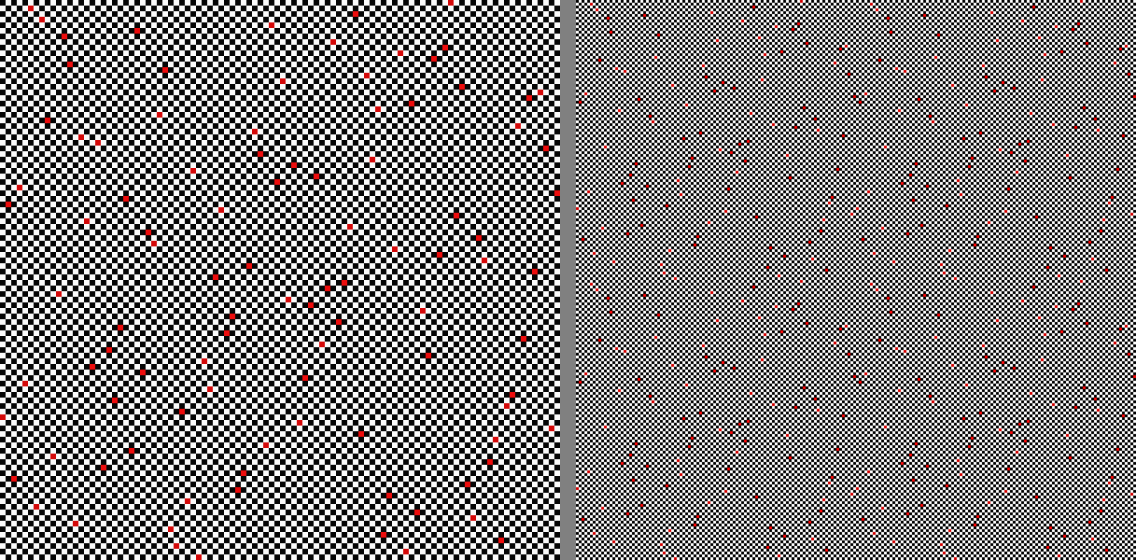
Left, the tile; right, the same tile 2 across and 2 down.
Reproduce this pattern procedurally as a three.js fragment shader.

```glsl
// A fine black and white checkerboard of 100 by 100 cells, with scattered red cells:
// exactly one in each column and each row, placed by a hashed shuffle of the columns.
// Each pixel averages the four cells around its nearest grid corner for smooth edges.

varying vec2 vUv;

const float CELLS = 100.0;
const float DIGITS = 10.0; // CELLS is DIGITS squared
const vec3 WHITE = vec3(0.98);
const vec3 BLACK = vec3(0.02);
const vec3 RED_ON_WHITE = vec3(0.93, 0.05, 0.05);
const vec3 RED_ON_BLACK = vec3(0.83, 0.03, 0.03);

float hash(vec2 p) {
  return fract(sin(dot(p, vec2(12.99, 78.23)) + 3.7) * 4375.85);
}

// Random whole shift from 0 to DIGITS - 1.
float digitShift(float digit, float seed) {
  return floor(hash(vec2(digit, seed)) * DIGITS);
}

// One-to-one shuffle of 0 .. CELLS - 1: each digit in turn is shifted by the other.
float shuffledRow(float column) {
  float high = floor((column + 0.5) / DIGITS);
  float low = column - high * DIGITS;
  for (int i = 0; i < 4; i++) {
    float seed = float(i) * 2.0;
    low = floor(mod(low + digitShift(high, seed) + 0.5, DIGITS));
    high = floor(mod(high + digitShift(low, seed + 1.0) + 0.5, DIGITS));
  }
  return high * DIGITS + low;
}

// Colour of a whole cell, wrapping at the tile border.
vec3 cellColor(vec2 cell) {
  cell = floor(mod(cell + 0.5, CELLS));
  float isBlack = step(0.5, mod(cell.x + cell.y, 2.0));
  float isRed = 1.0 - step(0.5, abs(cell.y - shuffledRow(cell.x)));
  vec3 plain = mix(WHITE, BLACK, isBlack);
  vec3 red = mix(RED_ON_WHITE, RED_ON_BLACK, isBlack);
  return mix(plain, red, isRed);
}

// Area-weighted blend of the four cells that meet at the nearest corner.
vec3 smoothBoard(vec2 p, vec2 footprint) {
  vec2 corner = floor(p + 0.5);
  vec2 upper = clamp((p - corner) / footprint + 0.5, 0.0, 1.0);
  vec3 color = vec3(0.0);
  for (int j = 0; j < 2; j++) {
    for (int i = 0; i < 2; i++) {
      vec2 side = vec2(float(i), float(j));
      vec2 weight = mix(1.0 - upper, upper, side);
      color += weight.x * weight.y * cellColor(corner - 1.0 + side);
    }
  }
  return color;
}

void main() {
  vec2 p = vUv * CELLS;
  vec2 footprint = max(fwidth(p), vec2(0.0001));
  gl_FragColor = vec4(smoothBoard(p, footprint), 1.0);
}
```
